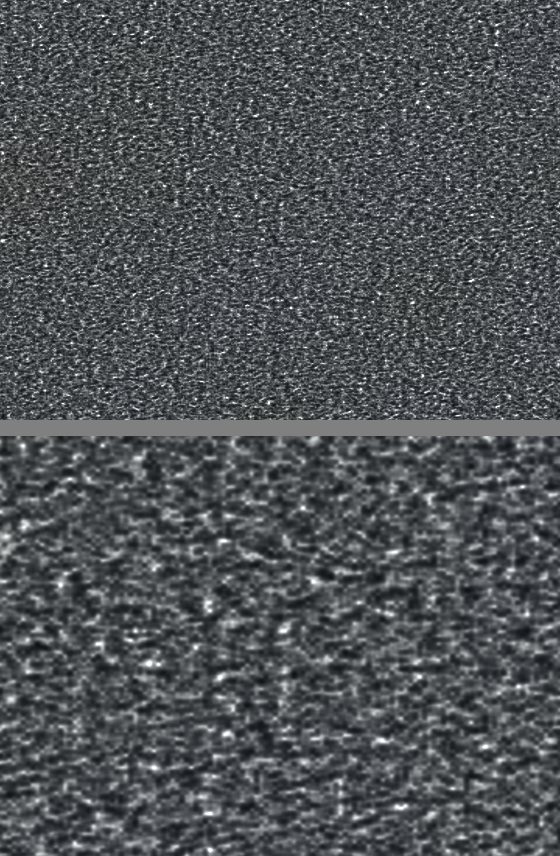
Top: the whole. Bottom: its middle third, enlarged.
This texture is drawn by a Shadertoy shader. Its source:

```glsl
// Cells per canvas height
const vec2 GRAIN_FREQ = vec2(68.0, 142.0);
const vec2 FLECK_FREQ = vec2(96.0, 172.0);
const vec2 SPECK_FREQ = vec2(270.0, 305.0);
const vec2 WAVE_FREQ  = vec2(30.0, 38.0);
const vec2 PATCH_FREQ = vec2(3.0, 3.5);

const float GRAIN_WEIGHT = 0.63;
const float FLECK_WEIGHT = 0.52;
const float SPECK_WEIGHT = 0.56;
const float PATCH_WEIGHT = 0.03;

const float WAVE_HEIGHT = 0.0012;
const float GRAIN_TILT  = 0.18;
const float FLECK_TILT  = -0.07;

// Brightness follows exp(LOG_MEAN + LOG_SPREAD * height)
const float LOG_MEAN   = -1.21;
const float LOG_SPREAD = 0.395;
const vec3 SLATE_TINT  = vec3(0.962, 1.005, 1.033);
const vec3 SILVER_TINT = vec3(0.980, 1.005, 1.015);
const vec3 SHADOW_BLUE = vec3(-0.006, 0.0, 0.005);
const vec3 PATCH_TINT  = vec3(-0.002, -0.001, 0.005);

const float VALUE_DEVIATION    = 0.429;
const float GRADIENT_DEVIATION = 0.173;

// Uniform random value in -1..1 for a lattice point
float hash(ivec2 cell, int seed) {
    uint h = uint(cell.x) * 1597334677u ^ uint(cell.y) * 3812015801u;
    h ^= uint(seed) * 2654435769u;
    h = (h ^ (h >> 16)) * 2246822519u;
    h = (h ^ (h >> 13)) * 3266489917u;
    h ^= h >> 16;
    return float(h >> 8) / 8388608.0 - 1.0;
}

// Smooth value noise scaled to unit deviation
float valueNoise(vec2 p, int seed) {
    ivec2 cell = ivec2(floor(p));
    vec2 w = smoothstep(0.0, 1.0, fract(p));
    float low  = mix(hash(cell, seed), hash(cell + ivec2(1, 0), seed), w.x);
    float high = mix(hash(cell + ivec2(0, 1), seed), hash(cell + ivec2(1, 1), seed), w.x);
    return mix(low, high, w.y) / VALUE_DEVIATION;
}

// Slope at one lattice corner
float ramp(ivec2 cell, ivec2 corner, vec2 f, int seed) {
    ivec2 node = cell + corner;
    return dot(vec2(hash(node, seed), hash(node, seed + 50)), f - vec2(corner));
}

// Gradient noise, free of broad blotches, scaled to unit deviation
float gradientNoise(vec2 p, int seed) {
    ivec2 cell = ivec2(floor(p));
    vec2 f = fract(p);
    vec2 w = smoothstep(0.0, 1.0, f);
    float low  = mix(ramp(cell, ivec2(0, 0), f, seed), ramp(cell, ivec2(1, 0), f, seed), w.x);
    float high = mix(ramp(cell, ivec2(0, 1), f, seed), ramp(cell, ivec2(1, 1), f, seed), w.x);
    return mix(low, high, w.y) / GRADIENT_DEVIATION;
}

// Shear so that rows climb by the given slope
vec2 tilt(vec2 p, float slope) {
    return vec2(p.x, p.y - slope * p.x);
}

void mainImage(out vec4 fragColor, in vec2 fragCoord) {
    vec2 uv = fragCoord / iResolution.y;

    // Slight bend that keeps the rows uneven
    vec2 bent = uv;
    bent.y += WAVE_HEIGHT * valueNoise(uv * WAVE_FREQ, 1);

    // Flat grains, shorter flecks and fine specks
    float patchTone = valueNoise(uv * PATCH_FREQ, 2);
    float height = GRAIN_WEIGHT * gradientNoise(tilt(bent, GRAIN_TILT) * GRAIN_FREQ, 3)
                 + FLECK_WEIGHT * gradientNoise(tilt(bent, FLECK_TILT) * FLECK_FREQ, 4)
                 + SPECK_WEIGHT * valueNoise(uv * SPECK_FREQ, 5)
                 + PATCH_WEIGHT * patchTone;

    // Skewed tone curve: broad dark ground, few bright flecks
    float tone = exp(LOG_MEAN + LOG_SPREAD * height);
    vec3 color = tone * mix(SLATE_TINT, SILVER_TINT, smoothstep(0.2, 0.6, tone));
    color += SHADOW_BLUE * (1.0 - smoothstep(0.15, 0.35, tone));
    color += PATCH_TINT * patchTone;

    fragColor = vec4(clamp(color, 0.0, 1.0), 1.0);
}
```
